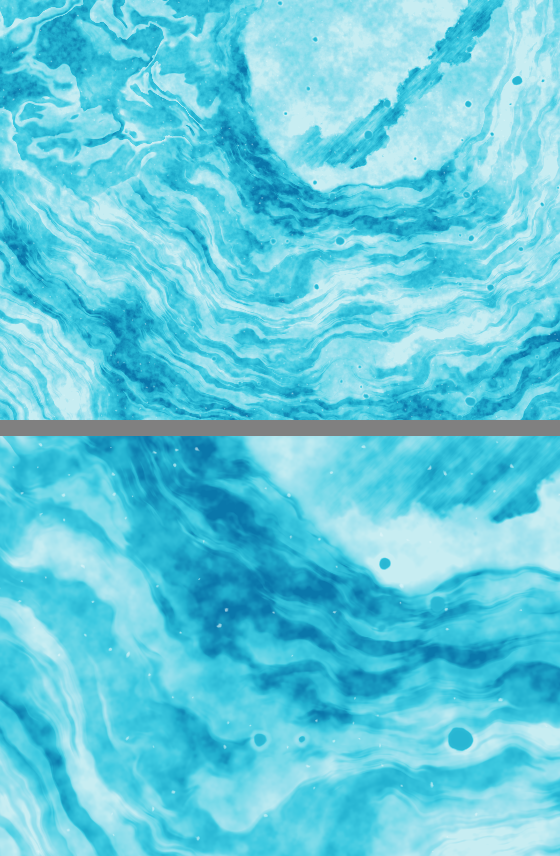
Top: the whole. Bottom: its middle third, enlarged.
Write a Shadertoy shader that draws this texture.

```glsl
#define BOWL_CENTER vec2(0.85, 0.90)
#define BEND 0.19
#define STREAK_CONTRAST 0.95
#define THREAD_CONTRAST 0.42
#define CURL_SCALE 4.6
#define CURL_FOLDS 5.0
#define FOAM_TONE 0.86
#define BUBBLE_SHARE 0.36
#define SPECK_SHARE 0.22
#define GRAIN 0.34

const vec3 DEEP = vec3(0.04, 0.47, 0.67);
const vec3 WHITE = vec3(0.90, 0.97, 0.98);
const vec3 TINTS[5] = vec3[5](
    vec3(0.13, 0.69, 0.81), vec3(0.24, 0.79, 0.88), vec3(0.45, 0.85, 0.91),
    vec3(0.61, 0.88, 0.93), vec3(0.78, 0.93, 0.95));

float hash(vec2 p) {
    vec3 q = fract(p.xyx * 0.1031);
    q += dot(q, q.yzx + 33.33);
    return fract((q.x + q.y) * q.z);
}

float noise(vec2 p) {
    vec2 i = floor(p), f = fract(p);
    f = f * f * f * (f * (f * 6.0 - 15.0) + 10.0);
    return mix(mix(hash(i), hash(i + vec2(1, 0)), f.x),
               mix(hash(i + vec2(0, 1)), hash(i + vec2(1, 1)), f.x), f.y);
}

float fbm(vec2 p, int octaves) {
    float sum = 0.0, total = 0.0, amp = 0.5;
    for (int i = 0; i < octaves; i++) {
        sum += amp * noise(p);
        total += amp;
        amp *= 0.52;
        p = mat2(1.6, 1.2, -1.2, 1.6) * p + 19.7;
    }
    return sum / total;
}

vec2 drift(vec2 p) {
    return vec2(fbm(p, 4), fbm(p + 47.3, 4)) - 0.5;
}

float fall(float lo, float hi, float x) {
    return 1.0 - smoothstep(lo, hi, x);
}

vec3 palette(float tone) {
    vec3 color = DEEP;
    for (int i = 0; i < 5; i++)
        color = mix(color, TINTS[i], clamp(tone * 5.0 - float(i), 0.0, 1.0));
    return color;
}

// Folded ribbons: crisp on one side, fading on the other
float curls(vec2 p) {
    vec2 w = p * CURL_SCALE;
    w += 1.1 * drift(w);
    w += 0.75 * drift(w * 2.2 + 8.0);
    float f = fract(fbm(w, 3) * CURL_FOLDS);
    float ribbon = smoothstep(0.0, 0.1, f) * fall(0.25, 0.6, f);
    float patches = smoothstep(0.3, 0.5, fbm(p * 5.0 + 3.0, 3));
    return 0.25 + 0.52 * ribbon * patches + 0.85 * (fbm(w * 2.2 + 31.0, 5) - 0.42);
}

// Layered streaks running around the bowl, r across and a along them
float streaks(float r, float a, vec2 p) {
    float edge = mix(0.27, 0.37, smoothstep(-1.4, 0.3, a));
    float foam = fall(edge - 0.005, edge + 0.015, r);
    float level = mix(0.30, 0.65, smoothstep(0.45, 0.55, r));
    float right = smoothstep(0.6, 1.15, a) * fall(0.55, 0.75, r);
    level = mix(level, 0.82, right);
    level = mix(level, 0.34, smoothstep(0.78, 0.90, r));
    level = mix(level, 0.70, smoothstep(0.99, 1.02, r) * fall(-0.3, 0.1, a));
    float broad = fbm(vec2(a * 3.2, r * 18.0), 5) - 0.5;
    float thread = smoothstep(0.36, 0.64, fbm(vec2(a * 7.0 + 7.0, r * 58.0), 4)) - 0.5;
    float flecks = fbm(p * 17.0 + 60.0, 5) - 0.5;
    float layered = STREAK_CONTRAST * broad + THREAD_CONTRAST * thread + 0.4 * flecks;
    float mottled = FOAM_TONE + 0.75 * (fbm(p * 11.0, 5) - 0.5);
    return mix(level + layered * (1.0 - 0.35 * right), mottled, foam);
}

// Dark tongue rising through the foam
float tongue(vec2 p, vec2 bend) {
    vec2 q = p + 0.16 * bend;
    float u = q.x - 0.75;
    float gap = abs(q.y - 0.62 - 0.15 * u - 1.8 * u * u) / length(vec2(1.0, 0.15 + 3.6 * u));
    return fall(0.035, 0.05, gap + 0.12 * (fbm(p * 20.0, 5) - 0.5)) * smoothstep(-0.04, 0.06, u);
}

// Signed distance to scattered round dots, one at most per cell
float dots(vec2 p, float cell, float share, float size) {
    vec2 id = floor(p / cell);
    vec2 jitter = vec2(hash(id + 5.1), hash(id + 71.7));
    vec2 center = (id + 0.25 + 0.5 * jitter) * cell;
    float chance = hash(id + 133.0);
    float radius = size * cell * mix(0.35, 1.0, pow(hash(id + 211.0), 2.0));
    return chance < share ? length(p - center) - radius : cell;
}

void mainImage(out vec4 fragColor, in vec2 fragCoord) {
    vec2 p = fragCoord / iResolution.y;
    float soft = 1.0 / iResolution.y;

    // Bowl coordinates
    vec2 bend = drift(p * 3.0);
    vec2 d = p - BOWL_CENTER + BEND * bend + 0.05 * drift(p * 13.0);
    float r = length(d), a = atan(d.x, -d.y);

    // Marbled tone, from 0 deep to 1 pale
    float tone = streaks(r, a, p);
    float curl = smoothstep(0.53, 0.66, p.y + 0.3 * bend.y)
               * smoothstep(0.27, 0.38, r) * fall(0.60, 0.74, p.x);
    tone = mix(tone, curls(p), curl);
    float tongueTone = 0.36 + 1.1 * (fbm(vec2(p.x + p.y, 5.0 * (p.y - p.x)) * 9.0, 5) - 0.5);
    tone = mix(tone, tongueTone, tongue(p, bend));
    tone -= 0.35 * fall(0.02, 0.13, length(p - vec2(1.33, 0.17) + 0.2 * bend));
    tone = max(tone, 0.2 + 0.5 * (tone - 0.2));
    tone += GRAIN * (fbm(p * 85.0, 3) - 0.5);

    // Bubbles with thin pale rims
    vec2 wobble = p + 0.006 * drift(p * 45.0);
    float share = BUBBLE_SHARE * smoothstep(0.35, 0.7, floor(p.x / 0.12) * 0.12);
    float bubble = min(dots(wobble, 0.12, share, 0.11), dots(wobble + 0.37, 0.06, share * 0.5, 0.09));
    tone += 0.12 * fall(0.0, 0.003, abs(bubble - 0.002));
    tone = mix(tone, 0.25 + 12.0 * max(bubble + 0.003, 0.0), fall(-soft, soft, bubble));

    // Bright specks
    vec3 color = palette(tone);
    float speck = dots(p + 0.006 * drift(p * 90.0), 0.018, SPECK_SHARE, 0.09);
    color = mix(color, WHITE, 0.6 * fall(-soft, soft, speck));
    fragColor = vec4(color, 1.0);
}
```
